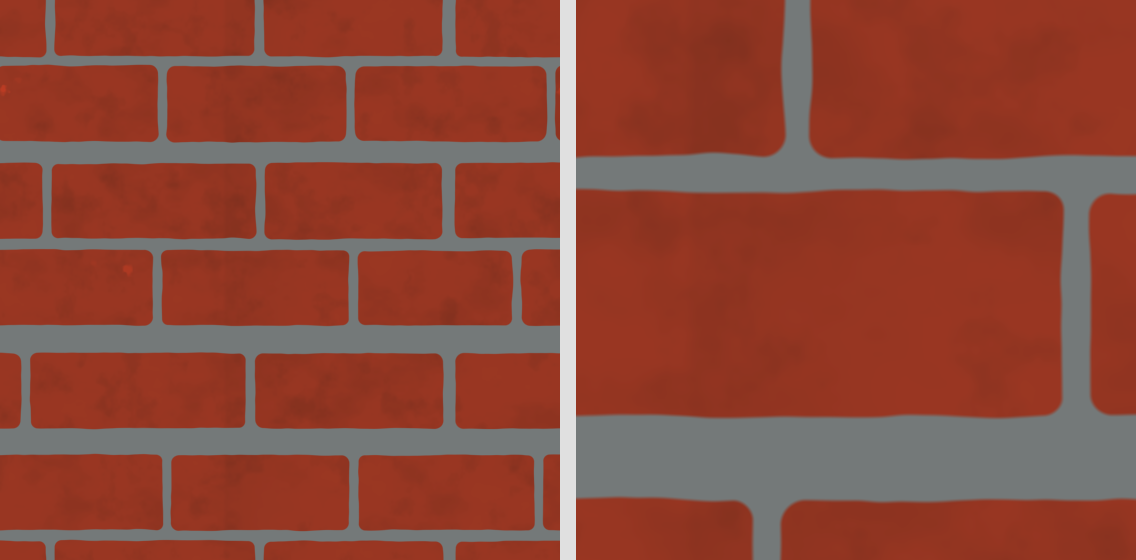
Left: the whole. Right: its middle third, enlarged.
This pattern is drawn by a WebGL 1 fragment shader. Its source:

```glsl
precision highp float;
// Draws a hand-laid brick wall: six courses of three rounded bricks in grey mortar.
// Each course has its own height and joint positions; a loop unions wrapped
// rounded-box distances, and value noise adds wobbly edges, mottling and chips.

uniform vec2 u_resolution;

const vec3 MORTAR = vec3(0.453, 0.475, 0.474);
const vec3 BRICK = vec3(0.597, 0.212, 0.133);
const vec3 SOOT = vec3(0.500, 0.188, 0.118);
const vec3 CHIP = vec3(0.780, 0.240, 0.140);
const float BRICK_HEIGHT = 0.1350;
const float JOINT_WIDTH = 0.0160;

float hash(vec2 p) {
  return fract(sin(dot(p, vec2(127.1, 311.7))) * 43758.5453);
}

float noise(vec2 p) {
  vec2 i = floor(p);
  vec2 f = fract(p);
  f = f * f * (3.0 - 2.0 * f);
  float low = mix(hash(i), hash(i + vec2(1.0, 0.0)), f.x);
  float high = mix(hash(i + vec2(0.0, 1.0)), hash(i + vec2(1.0, 1.0)), f.x);
  return mix(low, high, f.y);
}

float fbm(vec2 p) {
  float sum = 0.0;
  float amplitude = 0.5;
  for (int i = 0; i < 4; i++) {
    sum += amplitude * noise(p);
    p = p * 2.03 + 17.3;
    amplitude *= 0.5;
  }
  return sum / 0.9375;
}

float roundedBox(vec2 p, vec2 halfSize, float radius) {
  vec2 q = abs(p) - halfSize + radius;
  return length(max(q, 0.0)) + min(max(q.x, q.y), 0.0) - radius;
}

// Shortest offset between two points on the repeating unit tile
vec2 wrapOffset(vec2 offset) {
  return fract(offset + 0.5) - 0.5;
}

// Uneven courses from the bottom up: three joint centres, then course centre
vec4 courseLayout(int row) {
  if (row == 0) return vec4(0.298, 0.632, 0.962, 0.120);
  if (row == 1) return vec4(0.046, 0.447, 0.802, 0.302);
  if (row == 2) return vec4(0.281, 0.631, 0.923, 0.486);
  if (row == 3) return vec4(0.084, 0.465, 0.801, 0.642);
  if (row == 4) return vec4(0.290, 0.626, 0.984, 0.815);
  return vec4(0.090, 0.463, 0.802, 0.967);
}

// Distance to the nearest brick, negative inside
float wallDistance(vec2 p) {
  float nearest = 1.0;
  for (int row = 0; row < 6; row++) {
    vec4 course = courseLayout(row);
    float seed = float(row);
    float wide = 0.007 * mod(seed, 2.0);
    vec3 gap = 0.5 * (JOINT_WIDTH + vec3(0.0, 0.0, wide));
    vec3 left = course.xyz + gap;
    vec3 right = vec3(course.yz, course.x + 1.0) - gap.yzx;
    for (int j = 0; j < 3; j++) {
      vec2 id = vec2(float(j), seed);
      float lift = 0.002 * (hash(id + 3.7) - 0.5);
      float height = BRICK_HEIGHT + 0.003 * (hash(id + 8.1) - 0.5);
      vec2 center = vec2(0.5 * (left[j] + right[j]), course.w + lift);
      vec2 halfSize = 0.5 * vec2(right[j] - left[j], height);
      float radius = mix(0.011, 0.017, hash(id + 5.3));
      nearest = min(nearest, roundedBox(wrapOffset(p - center), halfSize, radius));
    }
  }
  return nearest;
}

// Two small bright chips, each with a fainter one beside it
float chipMask(vec2 p) {
  float mask = 0.0;
  for (int i = 0; i < 2; i++) {
    float k = float(i);
    vec2 spot = wrapOffset(p - vec2(0.006, 0.838) - k * vec2(0.222, -0.319));
    vec2 faint = spot - vec2(0.027 - 0.088 * k, 0.018 - 0.006 * k);
    float ragged = 0.008 * (noise(p * 170.0) - 0.5);
    float strong = 1.0 - smoothstep(0.003, 0.012, length(spot) + ragged);
    float weak = 1.0 - smoothstep(0.001, 0.010, length(faint) + ragged);
    mask += (0.75 - 0.25 * k) * strong + 0.18 * weak;
  }
  return mask;
}

vec3 brickColor(vec2 p) {
  float cloud = fbm(p * vec2(15.0, 19.0));
  float blotch = smoothstep(0.52, 0.82, fbm(p * vec2(26.0, 22.0) + 41.0));
  float band = smoothstep(0.396, 0.406, p.x) * (1.0 - smoothstep(0.41, 0.56, p.x));
  float soot = 0.42 * blotch + 0.35 * smoothstep(0.45, 0.85, cloud) + 0.22 * band;
  vec3 color = mix(BRICK, SOOT, clamp(soot, 0.0, 1.0));
  color *= 1.0 + 0.035 * (0.5 - cloud);
  return mix(color, CHIP, chipMask(p));
}

void main() {
  vec2 p = fract(gl_FragCoord.xy / u_resolution.y);
  float wobble = 0.0030 * (noise(p * 24.0) - 0.5) + 0.0010 * (noise(p * 70.0) - 0.5);
  float soft = max(0.0015, 0.75 / u_resolution.y);
  float mortar = smoothstep(-soft, soft, wallDistance(p) + wobble);
  gl_FragColor = vec4(mix(brickColor(p), MORTAR, mortar), 1.0);
}
```
